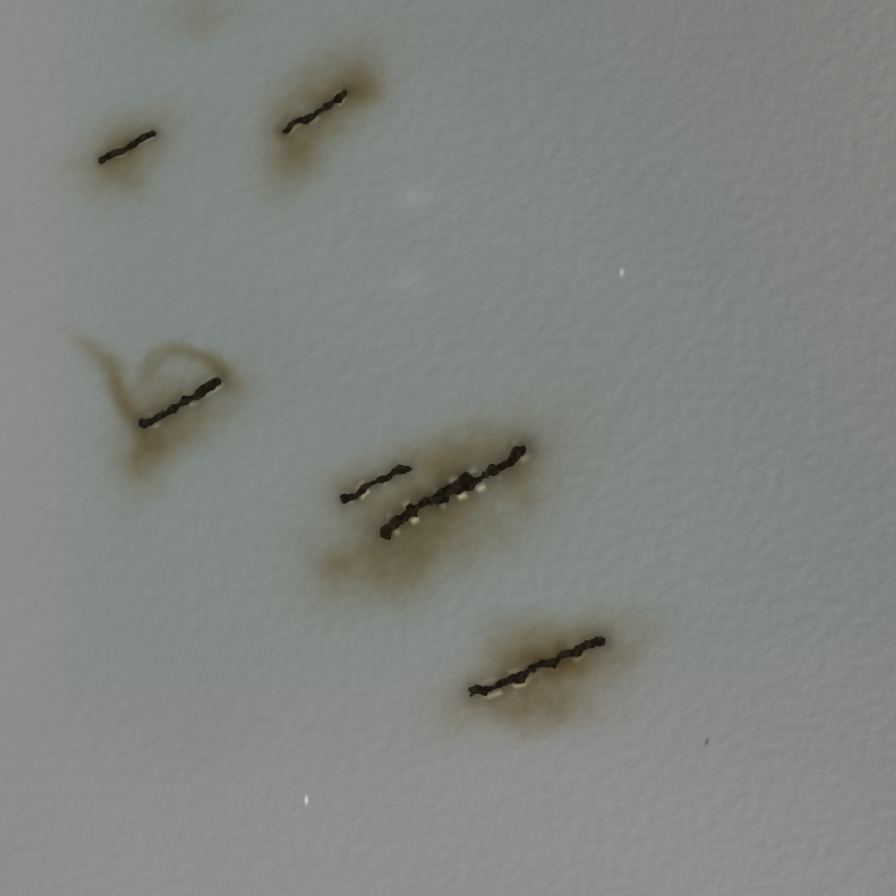
A WebGL 1 fragment shader for this texture:

```glsl
precision highp float;
uniform vec2 u_resolution;

#define WALL_COOL vec3(0.505, 0.532, 0.518)
#define WALL_WARM vec3(0.565, 0.558, 0.555)
#define WALL_DIM vec3(0.495, 0.500, 0.485)
#define RUST_ABSORB vec3(0.30, 0.46, 0.78)
#define SLIT_COLOR vec3(0.105, 0.090, 0.060)
#define RIM_COLOR vec3(0.70, 0.66, 0.53)
#define GRAIN_SCALE 105.0
#define GRAIN_DEPTH 0.045
#define SLIT_TILT 0.5

float hash(vec2 p) {
  vec3 q = fract(vec3(p.xyx) * 0.1031);
  q += dot(q, q.yzx + 33.33);
  return fract((q.x + q.y) * q.z);
}

float noise(vec2 p) {
  vec2 i = floor(p), f = fract(p);
  f = f * f * (3.0 - 2.0 * f);
  return mix(mix(hash(i), hash(i + vec2(1, 0)), f.x),
             mix(hash(i + vec2(0, 1)), hash(i + vec2(1, 1)), f.x), f.y);
}

float fbm(vec2 p) {
  float sum = 0.0, amp = 0.5;
  for (int i = 0; i < 4; i++) {
    sum += amp * noise(p);
    p = mat2(1.6, 1.2, -1.2, 1.6) * p + 7.3;
    amp *= 0.5;
  }
  return sum / 0.9375;
}

// Soft elliptical blot, tilted by an angle
float blot(vec2 p, vec2 center, vec2 radii, float angle) {
  float c = cos(angle), s = sin(angle);
  vec2 q = mat2(c, -s, s, c) * (p - center) / radii;
  return exp(-dot(q, q));
}

// Ragged dark cut from a to b with a broken pale lip along its lower side
void cut(inout vec3 color, vec2 p, vec2 a, vec2 b, float width, float lip) {
  float len = length(b - a), px = 1.0 / u_resolution.y;
  vec2 dir = (b - a) / len;
  vec2 q = vec2(dot(p - a, dir), dot(p - a, vec2(-dir.y, dir.x)));
  float seed = a.x * 91.0;
  q.y += (noise(vec2(q.x * 75.0, seed)) - 0.5) * width * 1.5;
  float along = clamp(q.x, 0.0, len);
  float dist = length(q - vec2(along, 0.0));
  float knob = exp(-pow((q.x - len * 0.96) / 0.007, 2.0)) + 0.7 * exp(-pow(q.x / 0.006, 2.0));
  float ragged = width * (0.4 + 0.75 * noise(vec2(q.x * 130.0, seed + 5.0)) + 0.3 * knob);
  ragged += (noise(p * 260.0) - 0.5) * width * 0.5;
  color *= 1.0 - 0.28 * exp(-pow(dist / (width * 2.2), 2.0));
  float inside = smoothstep(-0.01, 0.01, q.x) * smoothstep(len + 0.01, len - 0.01, q.x);
  float broken = smoothstep(0.35, 0.75, noise(vec2(q.x * 85.0, seed + 11.0)));
  float under = exp(-pow((q.y + width * 1.35) / (width * 0.5), 2.0));
  float over = 0.45 * exp(-pow((q.y - width * 1.5) / (width * 0.5), 2.0));
  color = mix(color, RIM_COLOR, clamp((under + over) * broken * inside * lip, 0.0, 1.0));
  vec3 ink = SLIT_COLOR * (0.65 + 0.9 * noise(p * 230.0));
  color = mix(color, ink, 0.95 * smoothstep(px, -px, dist - ragged));
}

float rust(vec2 p) {
  vec2 w = p + 0.022 * (vec2(fbm(p * 22.0), fbm(p * 22.0 + 40.0)) - 0.5);
  float d = 0.0;
  // Upper pair
  d += 0.50 * blot(w, vec2(0.140, 0.836), vec2(0.050, 0.030), SLIT_TILT);
  d += 0.22 * blot(w, vec2(0.140, 0.804), vec2(0.028, 0.034), 0.0);
  d += 0.68 * blot(w, vec2(0.362, 0.882), vec2(0.068, 0.036), 0.75);
  d += 0.38 * blot(w, vec2(0.324, 0.826), vec2(0.028, 0.044), -0.3);
  d += 0.30 * blot(w, vec2(0.404, 0.903), vec2(0.018, 0.024), 0.0);
  d += 0.14 * blot(w, vec2(0.220, 0.985), vec2(0.050, 0.025), 0.0);
  // Left cut: blot, streak, drip and arched edge
  d += 0.58 * blot(w, vec2(0.205, 0.545), vec2(0.062, 0.034), SLIT_TILT);
  d += 0.62 * blot(w, vec2(0.134, 0.567), vec2(0.036, 0.012), -1.0);
  d += 0.20 * blot(w, vec2(0.108, 0.606), vec2(0.032, 0.014), -0.7);
  d += 0.48 * blot(w, vec2(0.164, 0.500), vec2(0.026, 0.046), -0.25);
  vec2 arch = w - vec2(0.207, 0.560);
  d += 0.38 * exp(-pow((length(arch) - 0.047) / 0.010, 2.0)) * smoothstep(-0.005, 0.030, arch.y);
  // Central pair
  d += 0.64 * blot(w, vec2(0.492, 0.433), vec2(0.112, 0.056), SLIT_TILT);
  d += 0.36 * blot(w, vec2(0.430, 0.380), vec2(0.072, 0.044), 0.2);
  d += 0.34 * blot(w, vec2(0.478, 0.486), vec2(0.085, 0.024), 0.25);
  d += 0.30 * blot(w, vec2(0.385, 0.448), vec2(0.026, 0.022), 0.0);
  d += 0.26 * blot(w, vec2(0.588, 0.480), vec2(0.020, 0.030), 0.0);
  // Lower cut
  d += 0.82 * blot(w, vec2(0.612, 0.250), vec2(0.086, 0.034), 0.35);
  d += 0.32 * blot(w, vec2(0.592, 0.286), vec2(0.042, 0.026), 0.0);
  d += 0.30 * blot(w, vec2(0.605, 0.212), vec2(0.062, 0.026), 0.0);
  return d * (0.40 + 1.05 * fbm(p * 30.0 + 13.0));
}

void main() {
  vec2 p = gl_FragCoord.xy / u_resolution;
  // Wall shading: warm toward the bottom and left edge, dim at upper right
  float warm = max(smoothstep(0.42, 0.0, p.y), 0.65 * smoothstep(0.16, 0.0, p.x));
  vec3 color = mix(WALL_COOL, WALL_WARM, warm);
  color = mix(color, WALL_DIM, 0.8 * smoothstep(0.75, 1.5, p.x + 0.6 * p.y));
  color += 0.02 * (fbm(p * 5.0) - 0.5);
  // Embossed plaster grain
  vec2 g = p * GRAIN_SCALE;
  float relief = fbm(g + vec2(0.35, -0.35)) - fbm(g);
  color += relief * GRAIN_DEPTH * (0.6 + 0.7 * p.x);
  color *= exp(-RUST_ABSORB * rust(p) * 1.25);
  // Pale scuffs and specks
  color += 0.035 * blot(p, vec2(0.462, 0.781), vec2(0.020, 0.014), 0.0);
  color += 0.028 * blot(p, vec2(0.456, 0.687), vec2(0.018, 0.016), 0.0);
  color += 0.20 * blot(p, vec2(0.694, 0.696), vec2(0.0025, 0.004), 0.0);
  color += 0.28 * blot(p, vec2(0.342, 0.107), vec2(0.0020, 0.005), 0.0);
  color -= 0.14 * blot(p, vec2(0.789, 0.172), vec2(0.0020, 0.004), -0.4);
  // Cuts
  cut(color, p, vec2(0.114, 0.820), vec2(0.170, 0.851), 0.0036, 0.35);
  cut(color, p, vec2(0.318, 0.855), vec2(0.386, 0.895), 0.0044, 0.35);
  cut(color, p, vec2(0.159, 0.527), vec2(0.243, 0.574), 0.0052, 0.65);
  cut(color, p, vec2(0.386, 0.441), vec2(0.454, 0.478), 0.0044, 0.65);
  cut(color, p, vec2(0.485, 0.445), vec2(0.522, 0.469), 0.0042, 0.20);
  cut(color, p, vec2(0.428, 0.410), vec2(0.585, 0.495), 0.0074, 0.85);
  cut(color, p, vec2(0.531, 0.226), vec2(0.671, 0.285), 0.0060, 0.60);
  gl_FragColor = vec4(clamp(color, 0.0, 1.0), 1.0);
}
```
